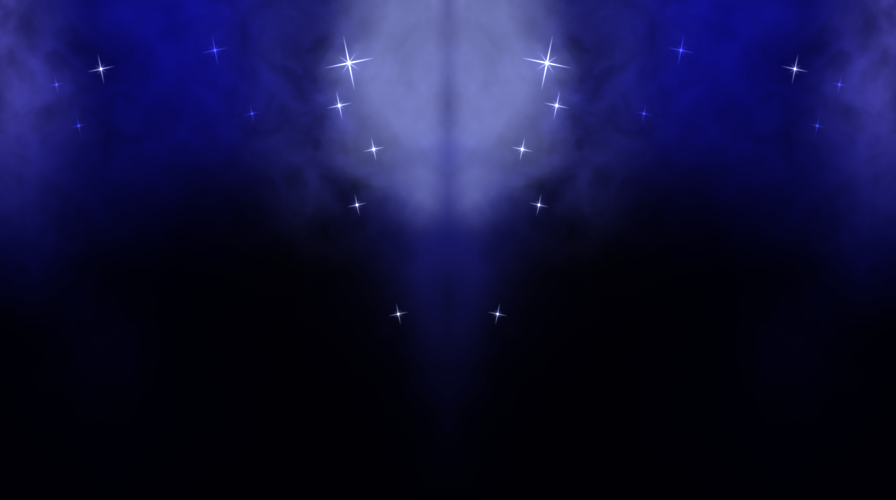
Reproduce this background procedurally as a WebGL 2 fragment shader.

```glsl
#version 300 es
precision highp float;
// Night-blue smoke, mirrored about the vertical centre line, with small sparkles.
// Soft masks place the clouds, warped value noise frays them, and two loops
// set a chain of stars beside the bright core and a looser group near the edge.
uniform vec2 u_resolution;
out vec4 fragColor;

float hash(vec2 p) {
    vec3 q = fract(p.xyx * 0.1031);
    q += dot(q, q.yzx + 33.33);
    return fract((q.x + q.y) * q.z);
}

float noise(vec2 p) {
    vec2 cell = floor(p), f = fract(p);
    f = f * f * (3.0 - 2.0 * f);
    return mix(mix(hash(cell), hash(cell + vec2(1, 0)), f.x),
               mix(hash(cell + vec2(0, 1)), hash(cell + vec2(1, 1)), f.x), f.y);
}

float fbm(vec2 p) {
    float sum = 0.0, amp = 0.5;
    for (int i = 0; i < 5; i++) {
        sum += amp * noise(p);
        p = mat2(1.6, 1.2, -1.2, 1.6) * p + 7.3;
        amp *= 0.5;
    }
    return sum;
}

// Soft round spot, elliptical by radius
float glow(vec2 p, vec2 centre, vec2 radius) {
    vec2 d = (p - centre) / radius;
    return exp(-dot(d, d));
}

// One tapering ray pair along the x axis
float ray(vec2 p, float reach) {
    float taper = max(0.0, 1.0 - abs(p.x) / reach);
    return taper * exp(-pow(p.y / 0.0017, 2.0));
}

// Tilted cross with short diagonals and a faint halo
float sparkle(vec2 p, float reach) {
    p = mat2(0.98, 0.2, -0.2, 0.98) * p;
    vec2 diagonal = vec2(p.x + p.y, p.x - p.y) * 0.707;
    float rays = ray(p, reach) + ray(p.yx, reach * 1.1);
    rays += 0.4 * (ray(diagonal, reach * 0.5) + ray(diagonal.yx, reach * 0.5));
    return 0.75 * rays + 0.1 * glow(p, vec2(0), vec2(reach * 0.35));
}

vec3 smoke(vec2 p) {
    vec2 warp = vec2(fbm(p * 5.0 + 3.0), fbm(p * 5.0 + 19.0)) - 0.48;
    vec2 q = p + 0.14 * warp;
    float cloud = fbm(q * 6.0 + 11.0);
    float fine = fbm(q * 22.0 + 47.0) - 0.48;

    // Blue veil whose lower edge rises between the centre and the sides
    float edge = 0.31 + 0.13 * smoothstep(0.04, 0.3, p.x) - 0.16 * smoothstep(0.5, 0.85, p.x);
    float veil = smoothstep(edge, edge + 0.46, q.y);
    vec3 col = vec3(0.0, 0.0, 0.02);
    col += vec3(0.04, 0.04, 0.31) * veil * (0.6 + 0.8 * cloud + 0.5 * fine);

    // Saturated blue patches, then paler haze at the sides
    col += vec3(0.01, 0.005, 0.19) * glow(q, vec2(0.53, 0.92), vec2(0.15, 0.26));
    float side = smoothstep(0.66, 0.9, q.x) * smoothstep(0.48, 0.92, q.y);
    col += vec3(0.28, 0.26, 0.3) * side * (cloud + 0.4 * fine);

    // Column below the core and faint low smoke
    col += vec3(0.06, 0.06, 0.2) * glow(q, vec2(0.0, 0.52), vec2(0.15, 0.17));
    col += vec3(0.02, 0.02, 0.1) * glow(q, vec2(0.0, 0.32), vec2(0.08, 0.2));
    col += vec3(0.01, 0.01, 0.09) * glow(q, vec2(0.72, 0.3), vec2(0.17, 0.2)) * cloud;

    // Haze around the pale core, fraying into fine smoke below
    float haze = glow(q, vec2(0.2, 0.9), vec2(0.2, 0.24));
    col += vec3(0.14, 0.14, 0.2) * haze * (0.4 + cloud + 0.6 * fine);
    col += vec3(0.06, 0.06, 0.14) * glow(q, vec2(0.23, 0.66), vec2(0.14, 0.16)) * (cloud + fine);

    // Core with a bright lower lobe and a darker crease near the top
    float d = length((q - vec2(0.08, 0.88)) / vec2(0.19, 0.31));
    float core = 1.0 - smoothstep(0.3, 1.2, d);
    core += 0.3 * glow(q, vec2(0.085, 0.625), vec2(0.045, 0.05));
    core *= 1.0 - 0.2 * exp(-pow(p.x / 0.025, 2.0));
    vec3 pale = vec3(0.46, 0.49, 0.75) * (0.82 + 0.36 * cloud + 0.15 * fine);
    return mix(col, pale, clamp(core, 0.0, 0.95));
}

vec3 stars(vec2 p) {
    vec3 light = vec3(0);
    // Zigzag chain dropping beside the core, largest at the top
    for (int i = 0; i < 5; i++) {
        float k = float(i);
        vec2 at = vec2(0.198 - 0.0247 * k + mod(k, 2.0) * (0.037 + 0.007 * k),
                       0.874 - 0.085 * k - 0.162 * pow(k / 4.0, 6.0));
        float first = exp(-1.6 * k);
        light += vec3(0.8, 0.85, 1.0) * sparkle(p - at, 0.021 + 0.031 * first) * (0.8 + 0.5 * first);
    }
    // Outer group, split by a gap and bobbing in height; its middle star is white
    for (int i = 0; i < 5; i++) {
        float k = float(i);
        vec2 at = vec2(0.392 + 0.0445 * k + 0.0295 * min(k, 1.0) + 0.1835 * step(2.0, k),
                       0.864 - 0.0155 * k - 0.08 * cos(2.094 * k) - 0.011 * cos(3.1416 * k));
        vec3 tint = i == 2 ? vec3(0.8, 0.83, 0.85) : vec3(0.2, 0.22, 0.7);
        float large = 1.0 - step(0.6, abs(k - 1.5));
        light += tint * sparkle(p - at, 0.017 + 0.012 * large) * (0.6 + 0.4 * large);
    }
    return light;
}

void main() {
    // Height spans 0 to 1; x is the distance from the centre line
    vec2 p = gl_FragCoord.xy / u_resolution.y;
    p.x = abs(p.x - 0.5 * u_resolution.x / u_resolution.y);
    fragColor = vec4(min(smoke(p) + stars(p), 1.0), 1.0);
}
```
